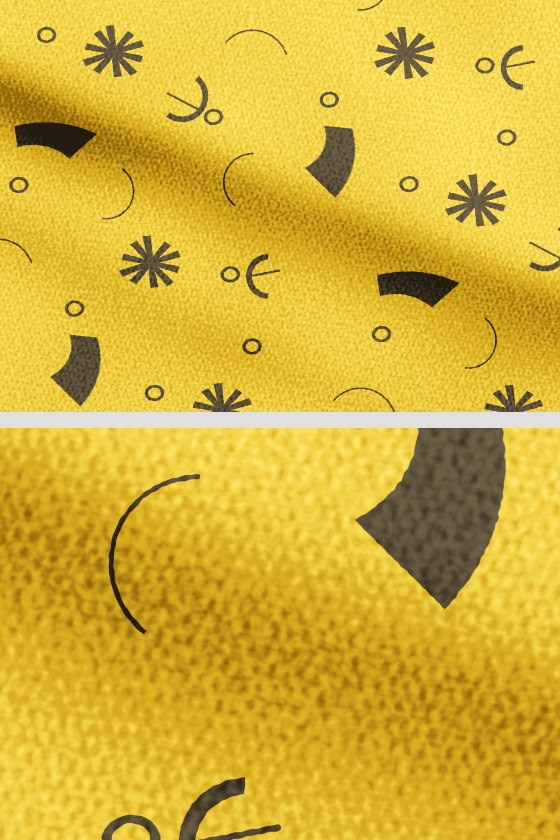
Top, the full canvas; bottom, a detail of the centre.
Reproduce this pattern procedurally as a Shadertoy shader.

```glsl
const float TAU = 6.2831853;

// Cloth and ink colours, from lit to shaded
const vec3 CLOTH_GLOW = vec3(0.99, 0.90, 0.43);
const vec3 CLOTH_LIT  = vec3(0.95, 0.83, 0.27);
const vec3 CLOTH_MID  = vec3(0.85, 0.68, 0.12);
const vec3 CLOTH_DEEP = vec3(0.56, 0.39, 0.03);
const vec3 INK_LIT    = vec3(0.43, 0.38, 0.28);
const vec3 INK_DEEP   = vec3(0.13, 0.11, 0.06);

// Print repeat and motif sizes, in canvas heights
const mat2  REPEAT = mat2(0.880, -0.362, -0.618, -0.507);
const float SQUASH = 1.2;
const float RING_RADIUS = 0.0185;
const float RING_STROKE = 0.0040;
const float HAIRLINE = 0.0019;
const float SPOKES = 10.0;
const float SPOKE_LENGTH = 0.074;
const vec2  RINGS[6] = vec2[6](vec2(0.113, 0.915), vec2(0.518, 0.716),
    vec2(0.799, 0.758), vec2(0.046, 0.551), vec2(1.230, 0.666), vec2(1.177, 0.841));

// Weave: bumps across, rows up, tilt and strength
const vec2  WEAVE_COUNT = vec2(80.0, 62.0);
const float WEAVE_TILT = 0.14;
const float WEAVE_DEPTH = 0.10;
const float GRAIN_DEPTH = 0.24;

vec2 hashGradient(vec2 cell) {
    float angle = TAU * fract(sin(dot(cell, vec2(127.1, 311.7))) * 43758.55);
    return vec2(cos(angle), sin(angle));
}

float gradientNoise(vec2 p) {
    vec2 i = floor(p), f = p - i;
    vec2 u = f * f * f * (f * (f * 6.0 - 15.0) + 10.0);
    vec2 e = vec2(0.0, 1.0);
    return mix(mix(dot(hashGradient(i), f), dot(hashGradient(i + e.yx), f - e.yx), u.x),
               mix(dot(hashGradient(i + e.xy), f - e.xy), dot(hashGradient(i + 1.0), f - 1.0), u.x), u.y);
}

// Local frame of a repeated motif whose +y points along 'up'
vec2 place(vec2 p, vec2 center, vec2 up) {
    vec2 cell = inverse(REPEAT) * (p - center);
    vec2 q = REPEAT * (cell - round(cell));
    up = normalize(up);
    return vec2(dot(q, vec2(up.y, -up.x)), dot(q, up));
}

float segment(vec2 p, vec2 a, vec2 b, float halfWidth) {
    vec2 ab = b - a;
    return length(p - a - ab * clamp(dot(p - a, ab) / dot(ab, ab), 0.0, 1.0)) - halfWidth;
}

float arc(vec2 q, float radius, float aperture, float halfWidth) {
    float overrun = abs(atan(q.x, q.y)) - aperture;
    return max(abs(length(q) - radius) - halfWidth, radius * overrun);
}

float fork(vec2 q, float radius) {
    float stem = segment(q, vec2(0.0, radius), vec2(0.3, -0.55) * radius, 0.0025);
    return min(arc(q, radius, 1.55, 0.0068), stem);
}

float ring(vec2 q) {
    return abs(length(q * vec2(1.0, SQUASH)) - RING_RADIUS - 0.001) - RING_STROKE;
}

float star(vec2 q) {
    q.y *= SQUASH;
    float sector = TAU / SPOKES, turn = atan(q.y, q.x) - 0.367;
    float id = mod(round(turn / sector), SPOKES);
    float bend = turn - id * sector + 0.08 * sin(id * 2.4);
    vec2 s = length(q) * vec2(cos(bend), sin(bend));
    float reach = SPOKE_LENGTH * (1.0 + 0.07 * sin(id * 4.1));
    return max(abs(s.y) - 0.0062 - 0.05 * s.x, s.x - reach);
}

// Curved block: outer disc less inner disc, cut at both ends
float block(vec2 q) {
    float body = max(length(q - vec2(0.0, -0.2535)) - 0.2915,
                     0.138 - length(q - vec2(-0.0396, -0.1583)));
    float ends = max(dot(q, vec2(-0.973, -0.232)) - 0.094, dot(q, vec2(0.735, -0.676)) - 0.0592);
    return max(body, ends);
}

float printedMotifs(vec2 p) {
    vec2 north = vec2(0.0, 1.0);
    float d = min(star(place(p, vec2(0.277, 0.873), north)), star(place(p, vec2(0.984, 0.869), north)));
    for (int i = 0; i < 6; i++) d = min(d, ring(place(p, RINGS[i], vec2(-0.1, 1.0))));
    d = min(d, block(place(p, vec2(0.134, 0.664), vec2(0.097, 0.995))));
    d = min(d, block(place(p, vec2(0.807, 0.610), vec2(0.969, -0.247)) / vec2(0.86, 1.35)));
    d = min(d, fork(place(p, vec2(0.442, 0.767), vec2(0.78, -0.62)), 0.0565));
    d = min(d, fork(place(p, vec2(1.270, 0.836), vec2(-1.0, 0.0)), 0.0477));
    d = min(d, arc(place(p, vec2(0.613, 0.840), vec2(0.19, 0.98)), 0.0866, 1.05, HAIRLINE));
    d = min(d, arc(place(p, vec2(0.257, 0.536), vec2(0.93, -0.37)), 0.067, 1.31, HAIRLINE));
    return min(d, arc(place(p, vec2(0.613, 0.557), vec2(-0.94, 0.33)), 0.070, 1.26, HAIRLINE));
}

// Soft diagonal folds: 0 is lit, 1 is deep shade
float foldShade(vec2 p) {
    float wobble = 0.035 * gradientNoise(p * 2.3 + 4.0);
    float main = (p.y - 0.77 + 0.40 * p.x) / 1.08 + wobble;
    float spread = main > 0.0 ? 0.075 : 0.105 + 0.035 * p.x;
    float minor = (p.y - 0.45 + 0.52 * p.x) / 1.13 + wobble;
    float shade = 0.17 + 0.08 * smoothstep(0.1, -0.3, main);
    shade += (0.66 - 0.16 * smoothstep(0.1, 0.8, p.x)) * exp(-main * main / (spread * spread));
    shade += 0.14 * exp(-minor * minor / 0.006);
    return shade + 0.12 * gradientNoise(p * 3.1);
}

float weave(vec2 p) {
    vec2 w = vec2(p.x - WEAVE_TILT * p.y, p.y + WEAVE_TILT * p.x);
    w += 0.003 * vec2(gradientNoise(p * 24.0), gradientNoise(p * 24.0 + 50.0));
    float bumps = cos(TAU * WEAVE_COUNT.x * w.x) * cos(0.5 * TAU * WEAVE_COUNT.y * w.y);
    float grain = gradientNoise(w * vec2(85.0, 120.0)) + 0.6 * gradientNoise(w * 210.0);
    return WEAVE_DEPTH * bumps + GRAIN_DEPTH * grain;
}

void mainImage(out vec4 fragColor, in vec2 fragCoord) {
    vec2 p = fragCoord / iResolution.y;
    float pixel = 1.0 / iResolution.y;
    float thread = weave(p), fold = foldShade(p);
    float shade = clamp(fold + thread, 0.0, 1.0);

    // Cloth ramp
    vec3 color = mix(CLOTH_GLOW, CLOTH_LIT, smoothstep(0.0, 0.25, shade));
    color = mix(color, CLOTH_MID, smoothstep(0.2, 0.55, shade));
    color = mix(color, CLOTH_DEEP, smoothstep(0.5, 1.0, shade));

    // Ink over the threads
    vec3 ink = mix(INK_LIT, INK_DEEP, smoothstep(0.05, 0.75, fold + 0.9 * thread));
    float d = printedMotifs(p) + 0.0012 * gradientNoise(p * 150.0);
    color = mix(ink, color, smoothstep(-0.7 * pixel, 0.7 * pixel, d));
    fragColor = vec4(color, 1.0);
}
```
